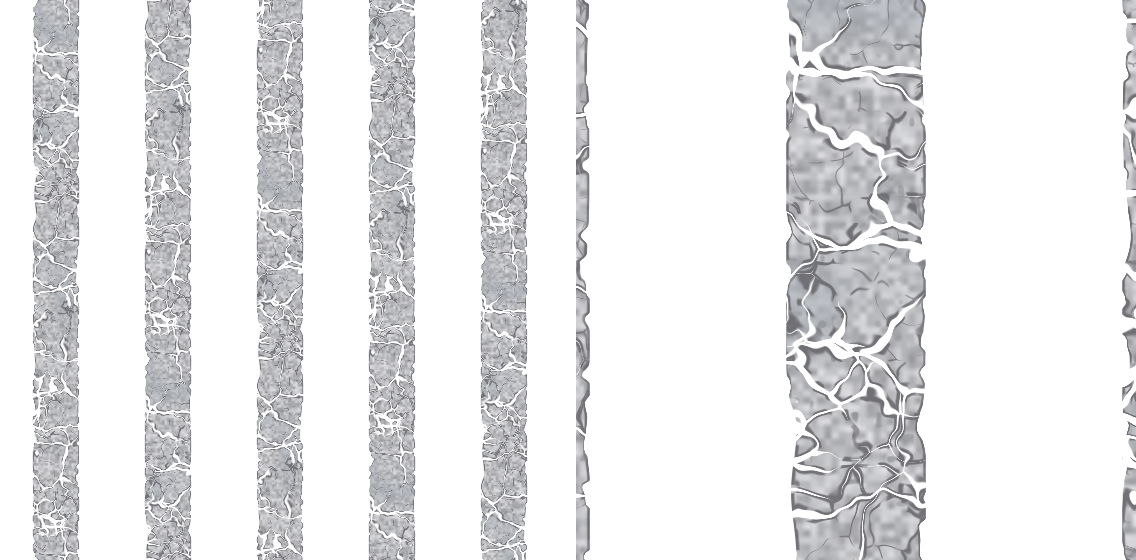
Left, the full canvas; right, a detail of the centre.
Give the GLSL for this pattern, as a WebGL 2 fragment shader.

```glsl
#version 300 es
precision highp float;
// Five upright stripes of cracked, weathered grey stone on white.
// One strip of stone, periodic in height, is shifted from stripe to stripe;
// joints and cellular cracks cut it, and wrapped noise chips and grains it.

uniform vec2 u_resolution;
out vec4 fragColor;

float hash(vec2 cell, float seed) {
    vec3 p = fract(vec3(cell, seed) * vec3(0.1031, 0.1030, 0.0973) + 0.13);
    p += dot(p, p.yzx + 33.33);
    return fract((p.x + p.y) * p.z);
}

// Value noise with n cells per canvas, wrapping in height
float noise(vec2 p, float n, float seed) {
    vec2 i = floor(p * n), f = fract(p * n);
    f *= f * (3.0 - 2.0 * f);
    float y0 = mod(i.y, n), y1 = mod(i.y + 1.0, n);
    return mix(mix(hash(vec2(i.x, y0), seed), hash(vec2(i.x + 1.0, y0), seed), f.x),
               mix(hash(vec2(i.x, y1), seed), hash(vec2(i.x + 1.0, y1), seed), f.x), f.y);
}

vec2 wobble(vec2 p, float n, float seed) {
    return vec2(noise(p, n, seed), noise(p, n, seed + 1.0)) - 0.5;
}

// Approximate distance to the nearest border between scattered cells
float cellBorder(vec2 p, vec2 n, float seed) {
    vec2 base = floor(p * n);
    float nearest = 9.0, second = 9.0;
    for (int y = -1; y <= 1; y++)
    for (int x = -1; x <= 1; x++) {
        vec2 cell = base + vec2(x, y);
        vec2 id = vec2(cell.x, mod(cell.y, n.y));
        vec2 jitter = vec2(hash(id, seed), hash(id, seed + 1.0));
        float d = length((cell + 0.1 + 0.8 * jitter) / n - p);
        second = min(second, max(nearest, d));
        nearest = min(nearest, d);
    }
    return 0.5 * (second - nearest);
}

// Distance to tilted joints that cross the whole strip
float crossJoint(vec2 p) {
    float row = floor(p.y * 7.0);
    vec2 id = vec2(3.0, mod(row, 7.0));
    float height = (row + 0.3 + 0.4 * hash(id, 5.0)) / 7.0;
    float tilt = 0.5 * (hash(id, 6.0) - 0.5);
    return abs(p.y - height - tilt * (p.x - 0.1));
}

void main() {
    vec2 uv = gl_FragCoord.xy / u_resolution;
    float pixel = 1.0 / u_resolution.y;

    // Place in the shared strip
    float stripe = floor(uv.x * 5.0);
    vec2 p = vec2(uv.x - stripe * 0.2, uv.y - 0.18 * mod(stripe * 2.0, 5.0));
    vec2 bent = p + 0.020 * wobble(p, 36.0, 11.0) + 0.007 * wobble(p, 120.0, 13.0);

    // Ragged sides
    float chips = 0.007 * smoothstep(0.5, 0.95, noise(p, 26.0, 21.0))
                + 0.005 * smoothstep(0.45, 1.0, noise(p, 120.0, 22.0));
    float stone = 0.0415 - abs(p.x - 0.1) - chips;

    // Joints, wide cracks, and crumbled patches of small cracks
    float wear = smoothstep(0.45, 0.85, noise(p, 13.0, 31.0));
    float opening = noise(p, 32.0, 32.0);
    stone = min(stone, crossJoint(bent) - 0.0030 * opening);
    stone = min(stone, cellBorder(bent, vec2(17.0, 14.0), 41.0) - 0.0040 * opening + 0.0011);
    stone = min(stone, cellBorder(bent, vec2(42.0, 40.0), 43.0) - 0.0042 * wear * opening + 0.0013 - 0.0006 * wear);

    // Grainy stone with cooler, darker patches
    float tone = 0.745 + 0.24 * (noise(p, 240.0, 51.0) - 0.5) + 0.07 * (noise(p, 90.0, 52.0) - 0.5);
    vec3 color = tone + vec3(-0.004, -0.002, 0.010);
    float cool = smoothstep(0.65, 0.95, noise(p, 17.0, 53.0));
    color = mix(color, vec3(0.66, 0.68, 0.71), 0.55 * cool);
    float speck = smoothstep(0.80, 0.92, noise(p, 150.0, 54.0));
    color = mix(color, vec3(0.58, 0.59, 0.60), speck * (0.35 + 0.6 * wear));

    // Broken dark rim, steadier along the right side
    float rim = 1.0 - smoothstep(0.0009, 0.0021, stone);
    float dash = smoothstep(0.3, 0.55, noise(p, 180.0, 61.0));
    dash = max(dash, 0.8 * smoothstep(0.134, 0.139, p.x));
    color = mix(color, vec3(0.41, 0.41, 0.43), 0.9 * rim * dash);

    float coverage = smoothstep(-0.5 * pixel, 0.5 * pixel, stone);
    fragColor = vec4(mix(vec3(1.0), color, coverage), 1.0);
}
```
